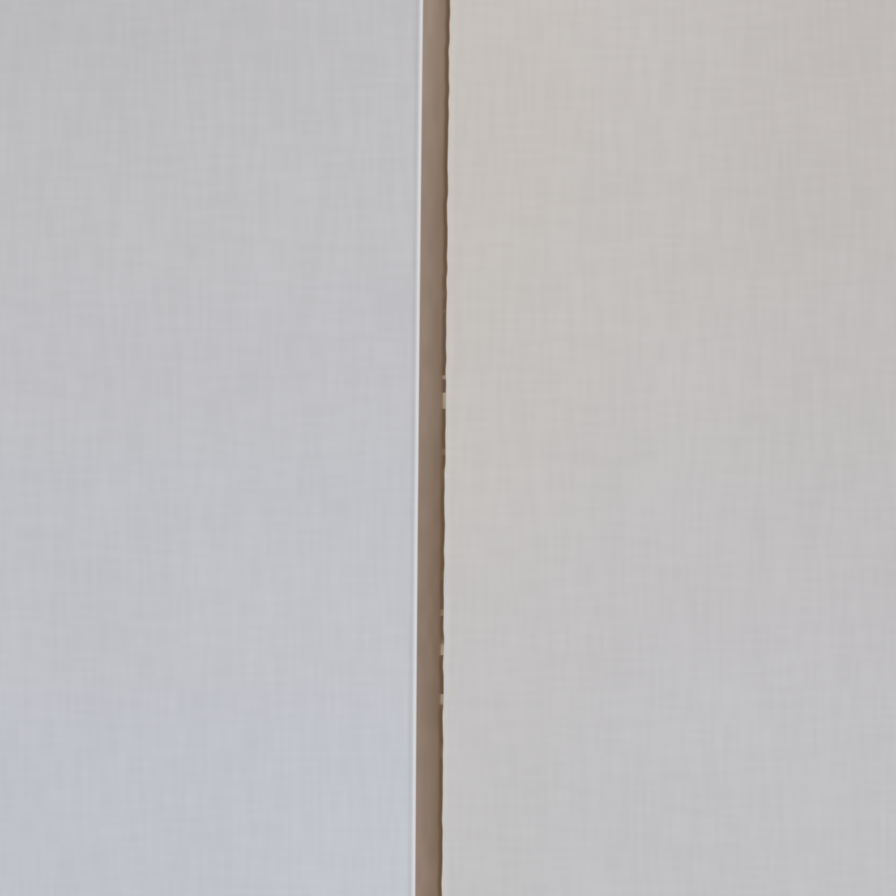
Reproduce this texture procedurally as a WebGL 2 fragment shader.

```glsl
#version 300 es
precision highp float;
// Two pale fabric-like panels with a narrow, slightly bowed brown gap between them.
// Panels are colour gradients plus stretched value noise; the gap is shaded by
// distance to its two edges, with a bright left rim and a chipped dark right edge.

uniform vec2 u_resolution;
out vec4 fragColor;

float hash(vec2 p) {
  vec3 q = fract(vec3(p.xyx) * 0.1031);
  q += dot(q, q.yzx + 33.33);
  return fract((q.x + q.y) * q.z);
}

float noise(vec2 p) {
  vec2 cell = floor(p), f = fract(p);
  f = f * f * (3.0 - 2.0 * f);
  return mix(mix(hash(cell), hash(cell + vec2(1, 0)), f.x),
             mix(hash(cell + vec2(0, 1)), hash(cell + vec2(1, 1)), f.x), f.y);
}

// Faint woven grain: vertical threads, horizontal threads and soft blotches
float weave(vec2 uv) {
  float warp = noise(uv * vec2(210.0, 28.0)) - 0.5;
  float weft = noise(uv * vec2(32.0, 190.0) + 71.0) - 0.5;
  float blotch = noise(uv * 9.0 + 23.0) - 0.5;
  return 0.013 * warp + 0.010 * weft + 0.006 * blotch;
}

// Soft bell of the given half width
float bell(float d, float width) {
  return exp(-d * d / (width * width));
}

void main() {
  vec2 uv = gl_FragCoord.xy / u_resolution;
  float soft = max(0.0012, 0.7 / u_resolution.x);

  // Gap edges lean right and bow gently towards the top
  float bow = 0.0058 * uv.y + 0.003 * uv.y * uv.y;
  float fromLeft = uv.x - (0.4633 + bow);
  float fromRight = uv.x - (0.4932 + bow + 0.0012 * (noise(vec2(uv.y * 70.0, 4.0)) - 0.5));

  // Left panel: neutral above, bluish below
  vec3 leftPanel = mix(vec3(0.752, 0.762, 0.788), vec3(0.748, 0.743, 0.752), smoothstep(0.0, 1.0, uv.y));
  leftPanel += 0.012 * smoothstep(0.0, 0.46, uv.x) * (1.0 - 0.5 * uv.y);
  leftPanel -= 0.015 * smoothstep(0.75, 1.05, uv.y) * (1.0 - uv.x);

  // Right panel: warm near the upper gap, cooler at the bottom
  vec3 rightPanel = mix(vec3(0.760, 0.757, 0.768), vec3(0.768, 0.752, 0.742), smoothstep(0.0, 0.9, uv.y));
  rightPanel += vec3(0.006, 0.004, -0.004) * (1.0 - smoothstep(0.5, 0.75, uv.x));
  rightPanel -= vec3(0.018, 0.019, 0.016) * smoothstep(0.7, 1.0, uv.x) * uv.y;

  // Gap: taupe, darker towards the right and in the lower middle
  float across = clamp(fromLeft / 0.03, 0.0, 1.0);
  vec3 gap = mix(vec3(0.570, 0.500, 0.450), vec3(0.500, 0.425, 0.360), smoothstep(0.1, 0.95, across));
  gap += 0.035 * smoothstep(0.7, 1.0, uv.y) - 0.025 * bell(uv.y - 0.3, 0.2);
  gap += 0.025 * (noise(uv * vec2(150.0, 40.0)) - 0.5);
  gap = mix(gap, vec3(0.370, 0.290, 0.215), 0.75 * bell(fromRight + 0.0022, 0.0026));

  // Pale chips clustered on two stretches of the right edge
  float worn = bell(uv.y - 0.57, 0.07) + bell(uv.y - 0.25, 0.07);
  float chip = smoothstep(0.58, 0.78, noise(vec2(uv.y * 95.0, 17.0))) * min(worn, 1.0);
  gap = mix(gap, vec3(0.740, 0.680, 0.600), 0.75 * chip * bell(fromRight + 0.0015, 0.0025));

  // Assemble panels and gap
  vec3 color = mix(leftPanel, gap, smoothstep(-soft, soft, fromLeft));
  color = mix(color, rightPanel, smoothstep(-soft, soft, fromRight));
  float onPanel = max(step(fromLeft, 0.0), step(0.0, fromRight));
  color += weave(uv) * onPanel;

  // Bright rim on the left panel with a thin shade beside it
  color -= 0.030 * bell(fromLeft + 0.0065, 0.0022);
  color = mix(color, vec3(0.860, 0.855, 0.865), 0.85 * bell(fromLeft + 0.0018, 0.0018));

  // Faint warm glow along the right panel's edge
  color += vec3(0.016, 0.012, 0.002) * bell(fromRight - 0.004, 0.003);

  fragColor = vec4(clamp(color, 0.0, 1.0), 1.0);
}
```
